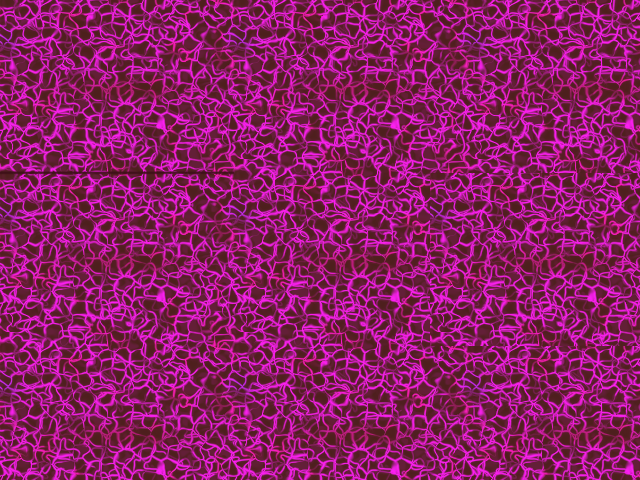
Write a Shadertoy shader that draws this pattern.

```glsl
vec2 hash2(vec2 p) {
    return fract(sin(vec2(dot(p, vec2(127.1, 311.7)), dot(p, vec2(269.5, 183.3)))) * 43758.5453);
}

// Value noise that wraps after n cells in each direction
vec2 tileNoise(vec2 uv, vec2 n) {
    vec2 q = uv * n, i = floor(q), f = fract(q);
    f = f * f * (3.0 - 2.0 * f);
    vec2 a = hash2(mod(i, n) + n);
    vec2 b = hash2(mod(i + vec2(1, 0), n) + n);
    vec2 c = hash2(mod(i + vec2(0, 1), n) + n);
    vec2 d = hash2(mod(i + 1.0, n) + n);
    return mix(mix(a, b, f.x), mix(c, d, f.x), f.y);
}

// Distance to the nearest border of wrapping Voronoi cells, in cell units
float cellBorder(vec2 uv, vec2 n) {
    vec2 q = uv * n, i = floor(q), f = fract(q);
    vec2 nearest = vec2(8.0), second = vec2(8.0);
    for (int y = -1; y <= 1; y++) {
        for (int x = -1; x <= 1; x++) {
            vec2 o = vec2(x, y);
            vec2 r = o + 0.08 + 0.84 * hash2(mod(i + o, n) + n * 1.7) - f;
            if (dot(r, r) < dot(nearest, nearest)) {
                second = nearest;
                nearest = r;
            } else if (dot(r, r) < dot(second, second)) {
                second = r;
            }
        }
    }
    return (dot(second, second) - dot(nearest, nearest)) / (2.0 * length(second - nearest));
}

// Two warped fields whose middle levels trace curly loops
vec2 loopField(vec2 uv) {
    return tileNoise(uv + 0.04 * (tileNoise(uv, vec2(25, 19)) - 0.5), vec2(22, 16)) - 0.5;
}

// Crisp core plus a faint halo
float strand(float d, float halfWidth) {
    float soft = max(0.0024, 0.9 / iResolution.y);
    float core = 1.0 - smoothstep(halfWidth - soft, halfWidth + soft, d);
    return max(core, 0.2 * exp(-d / 0.004));
}

float blob(vec2 uv, vec2 center, vec2 radius) {
    vec2 d = uv - center;
    d -= round(d);
    d /= radius;
    return exp(-dot(d, d));
}

void mainImage(out vec4 fragColor, in vec2 fragCoord) {
    vec2 p = fragCoord / iResolution.y;
    p.y = 1.0 - p.y;
    vec2 tile = vec2(0.488, 0.36);

    // The last tile of the middle row is laid early, overlapping its neighbour
    float row = floor(p.y / tile.y);
    vec2 laid = p;
    if (row == 1.0 && p.x > 0.895) laid.x += 0.078;
    vec2 uv = fract(laid / tile);

    // Web of bent cell borders, fading in short stretches
    vec2 curl = tileNoise(uv, vec2(27, 20)) - 0.5;
    vec2 warped = uv + 0.04 * curl;
    vec2 patchy = tileNoise(uv, vec2(29, 22));
    float web = strand(cellBorder(warped, vec2(16, 12)) * 0.03, 0.0017 + 0.0008 * patchy.x);
    web *= mix(0.4, 1.0, smoothstep(0.2, 0.5, patchy.y));

    // Loops, with the field slope turning level into distance
    vec2 field = loopField(uv);
    vec2 slopeX = (loopField(uv + vec2(0.001 / tile.x, 0.0)) - field) / 0.001;
    vec2 slopeY = (loopField(uv + vec2(0.0, 0.001 / tile.y)) - field) / 0.001;
    vec2 slope = sqrt(slopeX * slopeX + slopeY * slopeY);
    vec2 level = abs(field) / max(slope, vec2(9.0));
    float loops = strand(level.x, 0.0018) * mix(0.45, 1.0, smoothstep(0.2, 0.5, patchy.x));
    float faint = strand(level.y, 0.0015) * mix(0.25, 0.95, smoothstep(0.35, 0.65, patchy.y));
    float glow = max(web, max(loops, faint));

    // Worn band across each tile, and murk between strands
    float worn = blob(uv, vec2(0.52, 0.52), vec2(0.24, 0.05));
    float murk = 0.13 * smoothstep(0.45, 0.85, tileNoise(warped, vec2(37, 27)).x);
    glow = max(glow * (1.0 - 0.35 * worn), murk);

    // Magenta strands with slight red and violet stains
    float red = 0.5 * worn + 0.4 * blob(uv, vec2(0.91, 0.89), vec2(0.06, 0.05));
    red += 0.45 * smoothstep(0.72, 0.95, tileNoise(uv, vec2(15, 11)).x);
    float violet = blob(uv, vec2(0.03, 0.23), vec2(0.06, 0.07));
    vec3 strandColor = mix(vec3(0.99, 0.12, 0.95), vec3(0.98, 0.1, 0.42), min(red, 1.0));
    strandColor = mix(strandColor, vec3(0.66, 0.2, 1.0), 0.6 * violet);
    vec3 color = mix(vec3(0.3, 0.12, 0.11), strandColor, glow);

    // Dark seam under the first tile of the top row
    float px = 1.0 / iResolution.y;
    float seam = 1.0 - smoothstep(0.0025 - px, 0.0025 + px, abs(p.y - tile.y));
    seam *= 1.0 - smoothstep(tile.x - px, tile.x + px, p.x);
    color = mix(color, vec3(0.24, 0.06, 0.09), 0.9 * seam);

    fragColor = vec4(color, 1.0);
}
```
